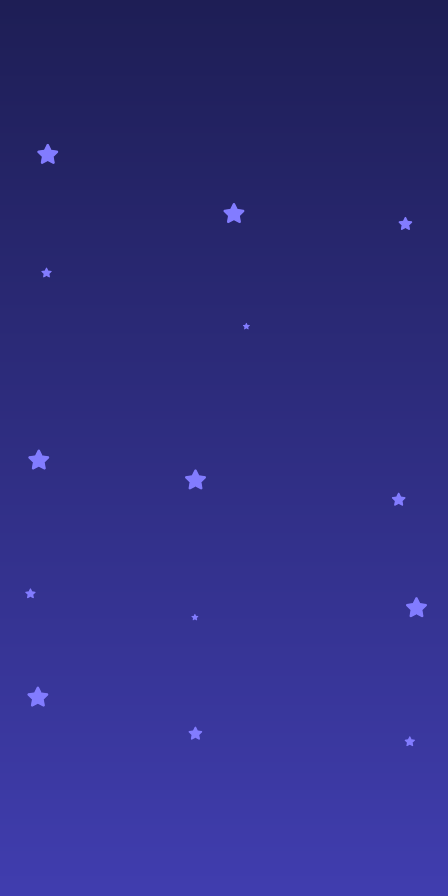
This background is drawn by a Shadertoy shader. Its source:

```glsl
// Night sky: a smooth vertical indigo gradient with a few upright, soft-cornered
// five-pointed stars. The stars sit on a jittered 3 x 5 grid with one cell left
// empty; a modular permutation deals out four star sizes.

#define SKY_TOP vec3(0.116, 0.117, 0.333)
#define SKY_BOTTOM vec3(0.252, 0.240, 0.685)
#define STAR_COLOR vec3(0.510, 0.485, 1.0)
#define STAR_COUNT 14
#define EMPTY_CELL 5
#define LARGE_RADIUS 0.0243
#define INNER_RATIO 0.5
#define ROUNDING 0.12
#define TOP_ROW 0.788
#define ROW_STEP 0.152
#define SEED 3.7

vec2 hash2(float n) {
    vec2 h = fract(vec2(n, n + 0.37) * vec2(0.1031, 0.1130) + SEED * 0.173);
    h += dot(h, h.yx + 33.33);
    return fract((h.xx + h.yx) * h.yy * 7.31);
}

// Signed distance to a five-pointed star with one tip up
float starDistance(vec2 p, float radius) {
    const vec2 k1 = vec2(0.80902, -0.58779);
    const vec2 k2 = vec2(-k1.x, k1.y);
    p.x = abs(p.x);
    p -= 2.0 * max(dot(k1, p), 0.0) * k1;
    p -= 2.0 * max(dot(k2, p), 0.0) * k2;
    p.x = abs(p.x);
    p.y -= radius;
    vec2 edge = INNER_RATIO * vec2(-k1.y, k1.x) - vec2(0.0, 1.0);
    float along = clamp(dot(p, edge) / dot(edge, edge), 0.0, radius);
    return length(p - edge * along) * sign(p.y * edge.x - p.x * edge.y);
}

// Six large, three medium, three small and two tiny stars
float starRadius(int index) {
    float rank = float((index * 3) % STAR_COUNT);
    float scale = 1.0 - 0.35 * step(6.0, rank)
                      - 0.165 * step(9.0, rank)
                      - 0.165 * step(12.0, rank);
    return LARGE_RADIUS * scale;
}

// Centre in canvas fractions; the middle column wanders most sideways
vec2 starCentre(int index) {
    int cell = index < EMPTY_CELL ? index : index + 1;
    float column = float(cell % 3);
    float row = float(cell / 3);
    vec2 jitter = hash2(float(cell) + 1.0) * 2.0 - 1.0;
    float sway = column == 1.0 ? 0.12 : 0.025;
    float x = 0.09 + 0.4 * column + 0.02 * step(1.0, column) + sway * jitter.x;
    float y = TOP_ROW - ROW_STEP * row + 0.025 * (1.0 - column) + 0.035 * jitter.y;
    return vec2(x, y);
}

void mainImage(out vec4 fragColor, in vec2 fragCoord) {
    vec2 uv = fragCoord / iResolution.xy;
    vec2 canvas = vec2(1.0, iResolution.y / iResolution.x);
    float pixel = 1.0 / iResolution.x;

    // Sky
    vec3 color = mix(SKY_BOTTOM, SKY_TOP, uv.y);

    // Stars
    float nearest = 1.0;
    for (int i = 0; i < STAR_COUNT; i++) {
        float radius = starRadius(i);
        vec2 offset = (uv - starCentre(i)) * canvas;
        float d = starDistance(offset, radius * (1.0 - ROUNDING)) - radius * ROUNDING;
        nearest = min(nearest, d);
    }
    float coverage = 1.0 - smoothstep(-0.6 * pixel, 0.6 * pixel, nearest);
    color = mix(color, STAR_COLOR, coverage);

    fragColor = vec4(color, 1.0);
}
```
